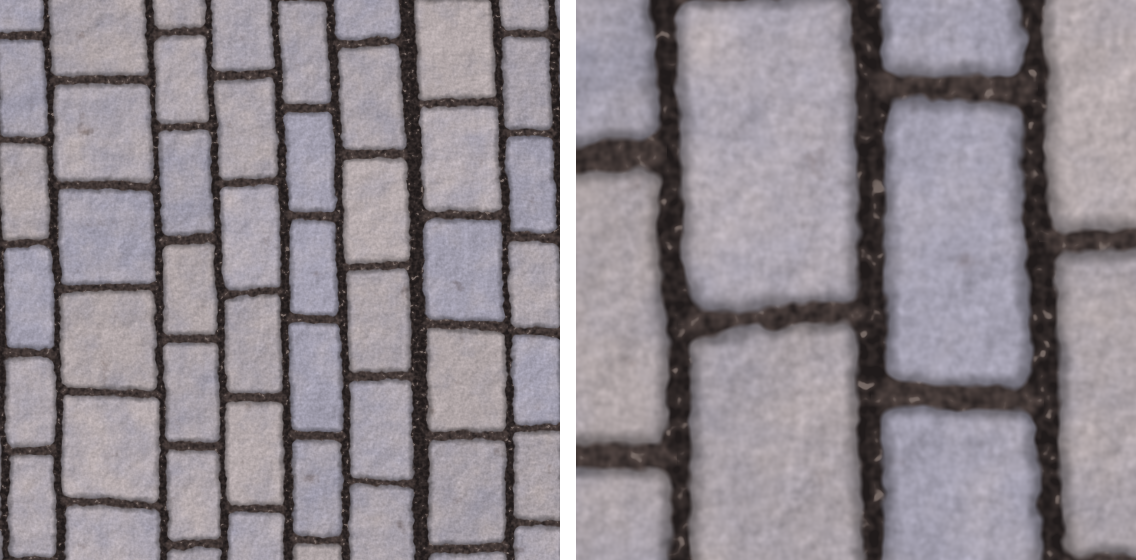
Left, the full canvas; right, a detail of the centre.
Reproduce this texture procedurally as a WebGL 1 fragment shader.

```glsl
precision highp float;
// Worn grey setts in eight leaning columns of uneven width, about five stones high.
// Each pixel finds its column and row, then a noisy rounded-box distance separates
// weathered stone from the gritty joint; gradient noise adds relief, stains and grain.

uniform vec2 u_resolution;

#define COOL_STONE vec3(0.635, 0.623, 0.685)
#define WARM_STONE vec3(0.685, 0.645, 0.650)
#define DARK_JOINT vec3(0.125, 0.105, 0.105)
#define GRIT_JOINT vec3(0.300, 0.255, 0.245)
#define PEBBLE     vec3(0.520, 0.470, 0.450)
#define HALF_GAP   0.0045
#define GAP_VARY   0.0040
#define CORNER     0.0120
#define ROW_JITTER 0.1200
#define ROW_SLOPE  0.1000
#define EDGE_WEAR  0.0110
#define GRAIN      0.1100

vec2 hash2(vec2 p) {
  vec2 h = vec2(dot(p, vec2(127.1, 311.7)), dot(p, vec2(269.5, 183.3)));
  return fract(sin(h) * 43758.5);
}

float corner(vec2 cell, vec2 f, vec2 o) {
  return dot(hash2(cell + o) * 2.0 - 1.0, f - o);
}

// Gradient noise, roughly -0.7 to 0.7
float noise(vec2 p) {
  vec2 c = floor(p), f = p - c;
  vec2 u = f * f * f * (f * (f * 6.0 - 15.0) + 10.0);
  return mix(mix(corner(c, f, vec2(0, 0)), corner(c, f, vec2(1, 0)), u.x),
             mix(corner(c, f, vec2(0, 1)), corner(c, f, vec2(1, 1)), u.x), u.y);
}

float fbm(vec2 p) {
  float sum = 0.0, amp = 0.6;
  for (int i = 0; i < 4; i++) {
    sum += amp * noise(p);
    p = p * 2.03 + 17.3;
    amp *= 0.55;
  }
  return sum;
}

// Component i (0 to 7) of two vectors laid end to end
float pick(vec4 a, vec4 b, float i) {
  vec4 slot = vec4(0, 1, 2, 3);
  return dot(a, step(abs(slot - i), vec4(0.5)))
       + dot(b, step(abs(slot + 4.0 - i), vec4(0.5)));
}

float columnWidth(float c) {
  return pick(vec4(0.100, 0.185, 0.106, 0.118), vec4(0.102, 0.135, 0.159, 0.100), c);
}
float firstJoint(float c) {
  return pick(vec4(0.061, 0.141, 0.047, 0.124), vec4(0.186, 0.081, 0.190, 0.065), c);
}
float rowPitch(float c) {
  return pick(vec4(0.187, 0.190, 0.187, 0.196), vec4(0.194, 0.196, 0.199, 0.175), c);
}

// Depth below the top edge of joint k in a column, x measured from the column centre
float joint(float first, float pitch, float col, float k, float x) {
  vec2 h = hash2(vec2(col, k) + 3.7) - 0.5;
  return first + pitch * (k + ROW_JITTER * h.x) + ROW_SLOPE * h.y * x;
}

void main() {
  vec2 uv = gl_FragCoord.xy / u_resolution;
  vec2 p = vec2(uv.x, 1.0 - uv.y);
  p += 0.005 * vec2(noise(uv * 9.0), noise(uv * 9.0 + 40.0));

  // Column under this pixel; edges lean right going down
  float edge = -0.020 + p.y * (0.053 - 0.026 * p.y) - columnWidth(7.0);
  float col = 7.0, left = edge, width = 0.1;
  for (int i = -1; i < 9; i++) {
    float c = floor(mod(float(i) + 0.5, 8.0));
    float w = columnWidth(c);
    if (p.x >= edge) { col = c; left = edge; width = w; }
    edge += w;
  }

  // Row within the column
  float x = p.x - left - 0.5 * width;
  float first = firstJoint(col), pitch = rowPitch(col);
  float k = floor((p.y - first) / pitch);
  k += step(joint(first, pitch, col, k + 1.0, x), p.y)
     - step(p.y, joint(first, pitch, col, k, x));
  float top = joint(first, pitch, col, k, x);
  float bottom = joint(first, pitch, col, k + 1.0, x);

  // Rounded box with uneven insets; the joint after the sixth column is wider
  vec2 id = vec2(col, k);
  vec2 insetLow = HALF_GAP + GAP_VARY * hash2(id + 11.0);
  vec2 insetHigh = HALF_GAP + GAP_VARY * hash2(id + 23.0);
  insetHigh.x += 0.007 * step(abs(col - 5.0), 0.5);
  insetLow.x += 0.006 * step(abs(col - 6.0), 0.5);
  vec2 low = vec2(-0.5 * width, top) + insetLow;
  vec2 high = vec2(0.5 * width, bottom) - insetHigh;
  vec2 q = abs(vec2(x, p.y) - 0.5 * (low + high)) - 0.5 * (high - low);
  vec2 r = q + CORNER;
  float d = length(max(r, 0.0)) + min(max(r.x, r.y), 0.0) - CORNER;
  d += 0.0055 * noise(uv * 38.0) + 0.0035 * noise(uv * 105.0);

  // Stone: tint per sett, mottling, side-lit relief, stains and grain
  vec2 rnd = hash2(id + 31.0);
  float mottle = fbm(uv * 16.0 + rnd * 9.0);
  vec3 stone = mix(COOL_STONE, WARM_STONE, clamp(rnd.x + mottle, 0.0, 1.0));
  float relief = fbm(uv * 30.0) - fbm(uv * 30.0 + vec2(-0.12, 0.12));
  float grain = noise(uv * 170.0) + 0.6 * noise(uv * 290.0);
  stone *= 1.0 + 0.07 * (rnd.y - 0.5) + 0.10 * mottle + 0.28 * relief + GRAIN * grain;
  float stain = smoothstep(0.22, 0.55, fbm(uv * 24.0 + 70.0));
  stone *= 1.0 - stain * vec3(0.20, 0.23, 0.25);
  stone *= mix(0.66, 1.0, smoothstep(0.0, EDGE_WEAR, -d));

  // Joint: deep and dark between columns, gritty between rows
  float grit = noise(uv * 120.0 + 5.0) + 0.5 * noise(uv * 230.0);
  float crossJoint = smoothstep(-0.004, 0.004, q.y - q.x);
  vec3 gap = mix(DARK_JOINT, GRIT_JOINT, clamp(0.25 + 0.5 * crossJoint + grit, 0.0, 1.0));
  gap = mix(gap, PEBBLE, 0.75 * smoothstep(0.25, 0.55, grit));

  float soft = max(0.002, 1.0 / u_resolution.y);
  gl_FragColor = vec4(mix(stone, gap, smoothstep(-soft, soft, d)), 1.0);
}
```
